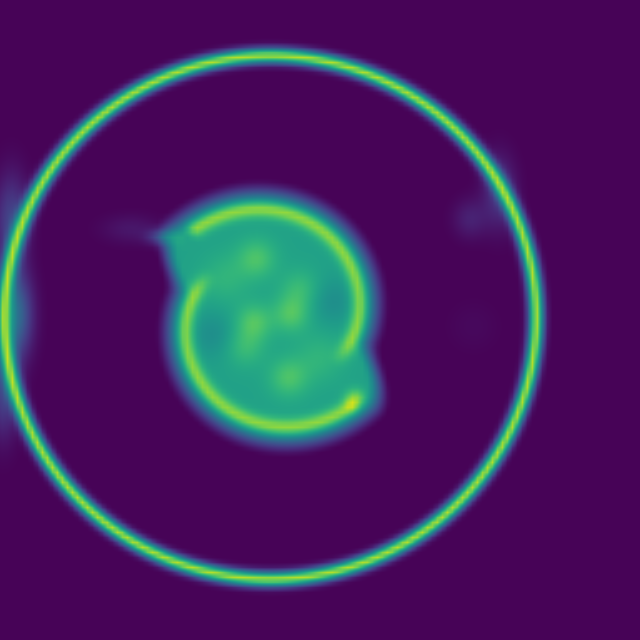
Give the GLSL for this background, as a Shadertoy shader.

```glsl
// A thin glowing ring around a two-armed spiral blob, on deep purple.
// A scalar field is built from soft spots, an ellipse and a folded spiral,
// sampled on a coarse grid with linear blending, then mapped to a colour ramp.

const float PI = 3.14159265;
const float GRID = 128.0;
const vec2 RING_CENTER = vec2(0.4225, 0.504);
const vec2 RING_RADII = vec2(0.4155, 0.409);
const vec2 BLOB_CENTER = vec2(0.426, 0.503);

// Soft elliptical spot with peak 1
float spot(vec2 p, vec2 center, vec2 size) {
    vec2 q = (p - center) / size;
    return exp(-dot(q, q));
}

// Spot together with its half-turn twin
float twinSpot(vec2 p, vec2 center, float size) {
    return spot(p, center, vec2(size)) + spot(-p, center, vec2(size));
}

// Thin elliptical line with a soft profile
float ringField(vec2 p, vec2 radii, float width) {
    vec2 q = p / radii;
    float len = max(length(q), 0.001);
    float dist = (len - 1.0) * len / max(length(q / radii), 0.001);
    return exp(-dist * dist / (width * width));
}

// Filled body with two bright spiral ridges and a mottled core
float spiralField(vec2 p) {
    float turn = mod(atan(p.y, p.x) + 0.75, PI);
    float radius = length(p);
    float armRadius = 0.1177 + 0.0219 * turn;
    float edgeRadius = armRadius + 0.0687 * (1.0 - smoothstep(0.0, 0.52, turn));
    float body = 1.0 - smoothstep(0.0, 0.05, radius - edgeRadius);

    float offset = (radius - armRadius) / 0.013;
    float ends = smoothstep(0.05, 0.5, turn) * (1.0 - smoothstep(3.02, 3.14, turn));
    float ridge = exp(-offset * offset) * ends;

    float core = 0.16 * twinSpot(p, vec2(0.029, 0.006), 0.028)
               + 0.11 * twinSpot(p, vec2(0.043, 0.045), 0.030)
               + 0.15 * twinSpot(p, vec2(-0.025, 0.093), 0.030)
               + 0.08 * twinSpot(p, vec2(-0.074, 0.062), 0.038)
               - 0.08 * twinSpot(p, vec2(0.093, 0.026), 0.036);
    return body * (0.57 + core) + 0.27 * ridge;
}

// Full brightness field, canvas position in 0..1
float field(vec2 p) {
    float ring = 0.89 * ringField(p - RING_CENTER, RING_RADII, 0.0112);

    // Hazes beside the ring
    float haze = 0.36 * spot(p, vec2(0.024, 0.508), vec2(0.025, 0.065))
               + 0.20 * spot(p, vec2(0.005, 0.390), vec2(0.022, 0.070))
               + 0.20 * spot(p, vec2(0.018, 0.655), vec2(0.025, 0.070))
               + 0.15 * spot(p, vec2(0.780, 0.700), vec2(0.025, 0.055))
               + 0.09 * spot(p, vec2(0.735, 0.658), vec2(0.026, 0.030))
               + 0.02 * spot(p, vec2(0.740, 0.490), vec2(0.040));

    // Spiral with its two unequal tips
    float blob = spiralField(p - BLOB_CENTER)
               + 0.22 * spot(p, vec2(0.253, 0.630), vec2(0.022, 0.012))
               + 0.06 * spot(p, vec2(0.205, 0.642), vec2(0.045, 0.022))
               + 0.28 * spot(p, vec2(0.555, 0.376), vec2(0.015));
    return ring + haze * (1.0 - ring) + blob;
}

// Linear blend of the field between coarse grid centres
float gridField(vec2 p) {
    vec2 cell = p * GRID - 0.5;
    vec2 base = floor(cell);
    vec2 blend = cell - base;
    vec2 corner = (base + 0.5) / GRID;
    vec2 stepX = vec2(1.0 / GRID, 0.0);
    vec2 stepY = stepX.yx;
    float low = mix(field(corner), field(corner + stepX), blend.x);
    float high = mix(field(corner + stepY), field(corner + stepX + stepY), blend.x);
    return mix(low, high, blend.y);
}

// Purple, blue, teal, green, yellow ramp as a polynomial
vec3 ramp(float t) {
    vec3 c0 = vec3(0.2777, 0.0054, 0.3341);
    vec3 c1 = vec3(0.1051, 1.4046, 1.3846);
    vec3 c2 = vec3(-0.3309, 0.2148, 0.0951);
    vec3 c3 = vec3(-4.6342, -5.7991, -19.3324);
    vec3 c4 = vec3(6.2283, 14.1799, 56.6906);
    vec3 c5 = vec3(4.7764, -13.7451, -65.3530);
    vec3 c6 = vec3(-5.4355, 4.6459, 26.3124);
    return c0 + t * (c1 + t * (c2 + t * (c3 + t * (c4 + t * (c5 + t * c6)))));
}

void mainImage(out vec4 fragColor, in vec2 fragCoord) {
    vec2 uv = fragCoord / iResolution.xy;
    float value = clamp(gridField(uv), 0.004, 0.95);
    fragColor = vec4(clamp(ramp(value), 0.0, 1.0), 1.0);
}
```
